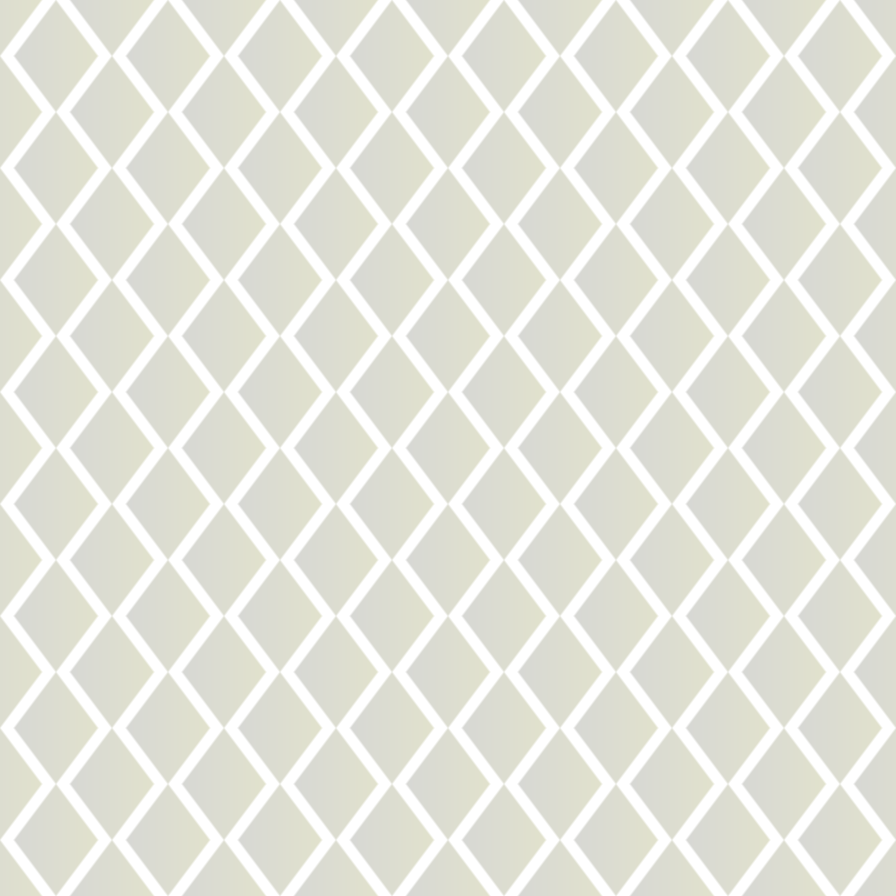
Write a WebGL 1 fragment shader that draws this pattern.

```glsl
precision highp float;
// A lattice of tall diamonds on white, touching tip to tip in staggered columns.
// Two interleaved grids of a diamond distance function give the shapes;
// each diamond is shaded from cool grey at its left to pale olive at its right.

uniform vec2 u_resolution;

const vec2 REPEATS = vec2(8.0, 8.0);            // whole cells across and down
const vec2 HALF_SIZE = vec2(0.375, 0.5);        // diamond half width, half height, in cells
const float EDGE_SOFTNESS = 0.013;              // least half width of an edge, in cells
const vec3 GROUND = vec3(1.0);
const vec3 SHADE_LEFT = vec3(0.842, 0.845, 0.832);
const vec3 SHADE_RIGHT = vec3(0.884, 0.886, 0.802);

// Position relative to the centre of the enclosing cell.
vec2 cellOffset(vec2 p) {
  return fract(p) - 0.5;
}

// Signed distance to the diamond's sides, in cells: negative inside.
float diamondDistance(vec2 p) {
  return (dot(abs(p), 1.0 / HALF_SIZE) - 1.0) / length(1.0 / HALF_SIZE);
}

void main() {
  vec2 grid = gl_FragCoord.xy / u_resolution * REPEATS;

  // Nearest diamond from the main grid or the one shifted by half a cell.
  vec2 offset = cellOffset(grid);
  vec2 shifted = cellOffset(grid + 0.5);
  float dist = diamondDistance(offset);
  float shiftedDist = diamondDistance(shifted);
  if (shiftedDist < dist) {
    offset = shifted;
    dist = shiftedDist;
  }

  // Horizontal shading across the diamond's full width.
  float across = clamp(0.5 + 0.5 * offset.x / HALF_SIZE.x, 0.0, 1.0);
  vec3 fill = mix(SHADE_LEFT, SHADE_RIGHT, across);

  // Smooth edge, never narrower than a pixel.
  vec2 pixel = REPEATS / u_resolution;
  float edge = max(EDGE_SOFTNESS, 0.75 * max(pixel.x, pixel.y));
  float coverage = 1.0 - smoothstep(-edge, edge, dist);
  gl_FragColor = vec4(mix(GROUND, fill, coverage), 1.0);
}
```
